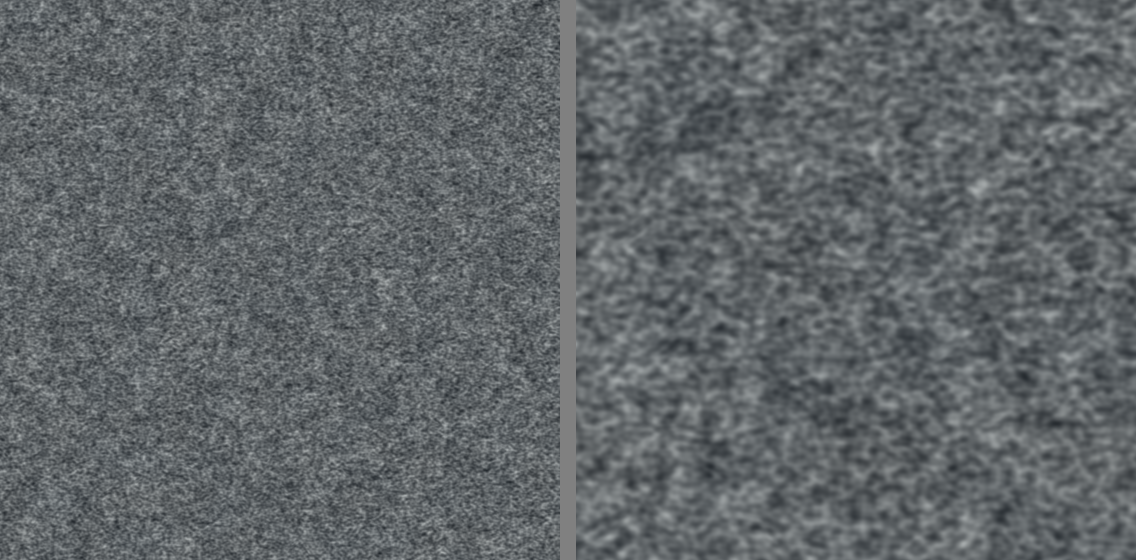
Left, the full canvas; right, a detail of the centre.
This texture is drawn by a WebGL 2 fragment shader. Its source:

```glsl
#version 300 es
precision highp float;
// Dense grey wool felt: soft clumps, short tangled strands and a fine,
// slightly flattened grain. Each layer is gradient noise, stretched and turned,
// and their sum sets the brightness of a cool grey.

uniform vec2 u_resolution;
out vec4 fragColor;

const float TAU = 6.2831853;
const vec3 FELT_GREY = vec3(0.378, 0.398, 0.409);
const float NOISE_DEVIATION = 0.215; // typical spread of gradientNoise

// Integer hash of a lattice cell, returned in 0..1
float hashCell(ivec2 cell, uint seed) {
    uvec2 c = uvec2(cell + 32768);
    uint h = c.x * 1597334677u ^ c.y * 3812015801u ^ seed * 2654435769u;
    h = (h ^ (h >> 16u)) * 2146121005u;
    h = (h ^ (h >> 15u)) * 2221713035u;
    h ^= h >> 16u;
    return float(h >> 8u) / 16777216.0;
}

// Slope contribution of one lattice corner
float cornerSlope(ivec2 cell, vec2 offset, uint seed) {
    float angle = TAU * hashCell(cell, seed);
    return dot(vec2(cos(angle), sin(angle)), offset);
}

float gradientNoise(vec2 p, uint seed) {
    ivec2 cell = ivec2(floor(p));
    vec2 f = fract(p);
    vec2 w = f * f * f * (f * (f * 6.0 - 15.0) + 10.0);
    float a = cornerSlope(cell, f, seed);
    float b = cornerSlope(cell + ivec2(1, 0), f - vec2(1.0, 0.0), seed);
    float c = cornerSlope(cell + ivec2(0, 1), f - vec2(0.0, 1.0), seed);
    float d = cornerSlope(cell + ivec2(1, 1), f - vec2(1.0, 1.0), seed);
    return mix(mix(a, b, w.x), mix(c, d, w.x), w.y);
}

vec2 rotate(vec2 p, float angle) {
    float c = cos(angle), s = sin(angle);
    return vec2(c * p.x + s * p.y, c * p.y - s * p.x);
}

// Noise turned by an angle, with its spread scaled to the given strength
float layer(vec2 p, vec2 frequency, float angle, float strength, uint seed) {
    float n = gradientNoise(rotate(p, angle) * frequency, seed);
    return n * strength / NOISE_DEVIATION;
}

// Uneven density of the wool, from broad patches to small tufts
float clumps(vec2 p) {
    return layer(p, vec2(9.0, 11.0), 0.4, 0.010, 1u)
         + layer(p, vec2(20.0, 24.0), -0.5, 0.015, 2u)
         + layer(p, vec2(38.0, 46.0), 0.3, 0.021, 3u)
         + layer(p, vec2(66.0, 84.0), -0.2, 0.023, 4u);
}

// Short fibres lying in several directions, mostly near horizontal
float strands(vec2 p, float strength) {
    float sum = 0.0;
    for (int i = 0; i < 4; i++) {
        float angle = -0.75 + 0.48 * float(i);
        sum += layer(p, vec2(52.0, 165.0), angle, strength, 10u + uint(i));
    }
    return sum;
}

// Finest texture, a little wider than tall
float grain(vec2 p) {
    return layer(p, vec2(105.0, 150.0), 0.08, 0.034, 20u)
         + layer(p, vec2(165.0, 205.0), -0.06, 0.036, 21u);
}

void main() {
    vec2 p = gl_FragCoord.xy / min(u_resolution.x, u_resolution.y);

    // Bend the fibres so that they tangle instead of lining up
    vec2 bend = vec2(gradientNoise(p * 30.0, 30u), gradientNoise(p * 30.0, 31u));
    float relief = clumps(p) + strands(p + 0.012 * bend, 0.015) + grain(p);

    // Lift the brightest fibres slightly
    relief += 0.5 * (relief * relief - 0.005);

    // Faint cool tint that drifts over the cloth
    float tint = 0.005 * gradientNoise(p * 14.0, 40u);
    vec3 color = FELT_GREY + relief * vec3(1.0, 1.0, 0.97) + vec3(-tint, 0.0, tint);
    fragColor = vec4(clamp(color, 0.0, 1.0), 1.0);
}
```
